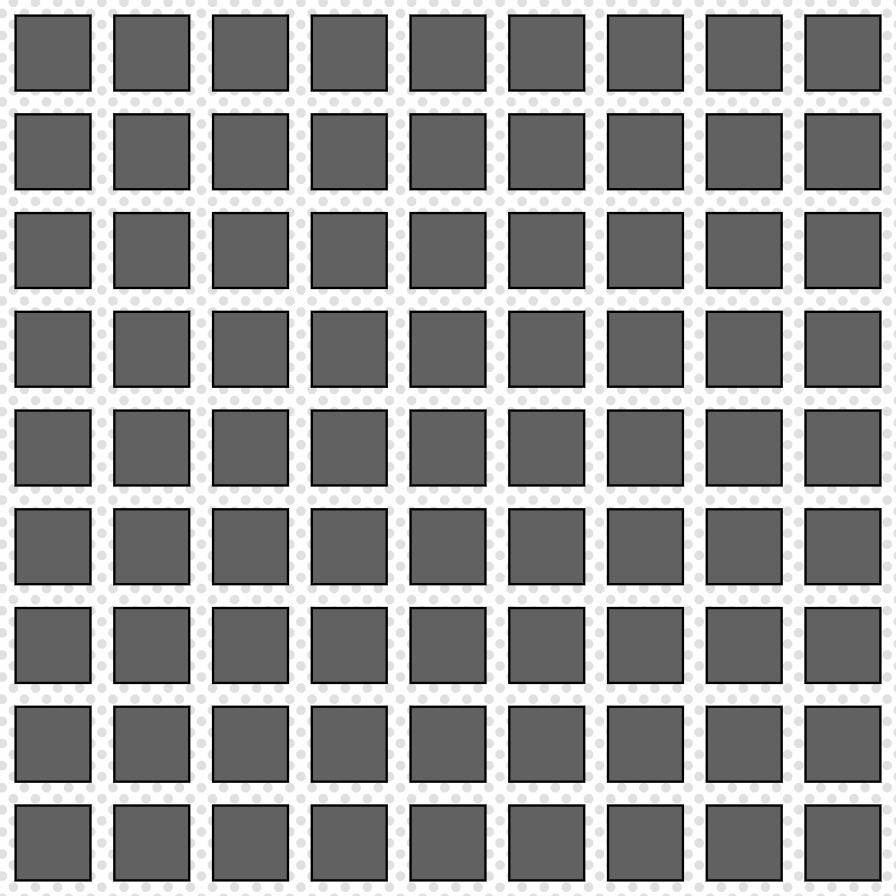
A WebGL 2 fragment shader for this pattern:

```glsl
#version 300 es
precision highp float;
// Nine by nine outlined grey squares over a staggered field of pale dots.

uniform vec2 u_resolution;
out vec4 outColor;

// Sizes are fractions of the canvas.
const float SQUARE_COUNT = 9.0;
const float SQUARE_PITCH = 0.1102;
const float SQUARE_HALF = 0.0431;
const float OUTLINE_WIDTH = 0.0026;
const float DOT_PITCH = 0.02469;
const float DOT_RADIUS = 0.0053;
const vec2 DOT_ANCHOR = vec2(0.4470, 0.6641);

const vec3 PAPER = vec3(0.997);
const vec3 DOT_GREY = vec3(0.88);
const vec3 OUTLINE_BLACK = vec3(0.0);
const vec3 SQUARE_GREY = vec3(0.38);

// Coverage of a shape from its signed distance, softened over one pixel.
float coverage(float dist, float pixel) {
  return clamp(0.5 - dist / pixel, 0.0, 1.0);
}

float boxDistance(vec2 p, float halfSize) {
  vec2 d = abs(p) - halfSize;
  return length(max(d, 0.0)) + min(max(d.x, d.y), 0.0);
}

// Slightly faceted dot: midway between a circle and an octagon.
float dotDistance(vec2 p) {
  vec2 a = abs(p);
  float octagon = max(max(a.x, a.y), (a.x + a.y) * 0.7071);
  return mix(length(p), octagon, 0.5) - DOT_RADIUS;
}

// Offset from the nearest point of a square lattice.
vec2 latticeOffset(vec2 p, float pitch) {
  return (fract(p / pitch + 0.5) - 0.5) * pitch;
}

void main() {
  float pixel = 1.0 / min(u_resolution.x, u_resolution.y);
  vec2 uv = gl_FragCoord.xy / u_resolution;

  // Two interleaved lattices make the staggered dots.
  vec2 q = uv - DOT_ANCHOR;
  float dots = min(dotDistance(latticeOffset(q, DOT_PITCH)),
                   dotDistance(latticeOffset(q + 0.5 * DOT_PITCH, DOT_PITCH)));
  vec3 color = mix(PAPER, DOT_GREY, coverage(dots, pixel));

  // Squares are centred on the canvas, with the outline inside the edge.
  vec2 centred = uv - 0.5;
  float lastCell = 0.5 * (SQUARE_COUNT - 1.0);
  vec2 cell = clamp(round(centred / SQUARE_PITCH), -lastCell, lastCell);
  float square = boxDistance(centred - cell * SQUARE_PITCH, SQUARE_HALF);
  color = mix(color, OUTLINE_BLACK, coverage(square, pixel));
  color = mix(color, SQUARE_GREY, coverage(square + OUTLINE_WIDTH, pixel));

  outColor = vec4(color, 1.0);
}
```
